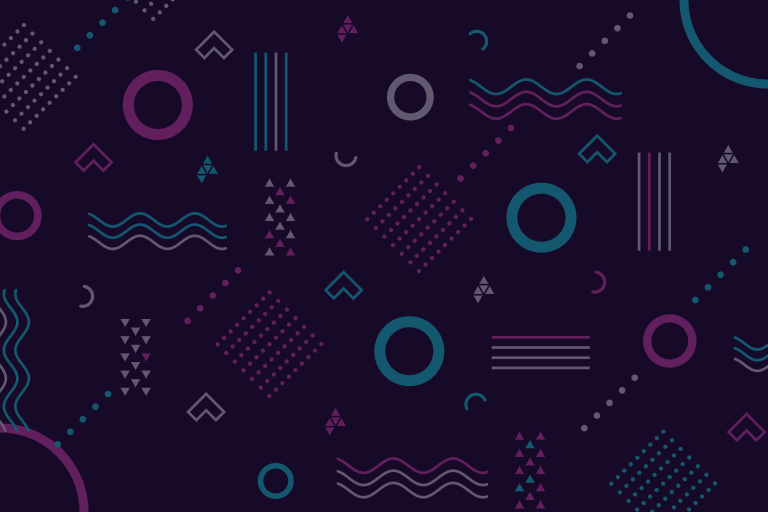
This background is drawn by a Shadertoy shader. Its source:

```glsl
// Retro party pattern: thin geometric motifs scattered over dark violet.
// Large motifs sit in the cells of a grid and small ones at its corners; gradient
// noise drifts both smoothly, so the layout is irregular but free of collisions.

const float UNITS = 512.0;              // design units per canvas height
const float CELL = 128.0;               // grid pitch
const vec2  GRID_SHIFT = vec2(42.0, 30.0);
const float DRIFT = 46.0;               // strength of the layout noise
const float STROKE = 1.35;              // half width of thin lines
const float GIANT_RADIUS = 84.0;        // rings in two canvas corners
const vec3  GROUND  = vec3(0.088, 0.040, 0.158);
const vec3  GREY    = vec3(0.385, 0.345, 0.435);
const vec3  MAGENTA = vec3(0.385, 0.122, 0.370);
const vec3  TEAL    = vec3(0.080, 0.345, 0.440);
const float TAU = 6.2831853;

float hash(vec2 c) {
    vec3 v = fract(c.xyx * 0.1031);
    v += dot(v, v.yzx + 33.33);
    return fract((v.x + v.y) * v.z);
}

vec2 heading(float turn) { return vec2(cos(TAU * turn), sin(TAU * turn)); }

float gradientNoise(vec2 p) {
    vec2 i = floor(p), f = p - i, e = vec2(0, 1);
    vec2 u = f * f * f * (f * (f * 6.0 - 15.0) + 10.0);
    return mix(mix(dot(heading(hash(i)), f), dot(heading(hash(i + e.yx)), f - e.yx), u.x),
               mix(dot(heading(hash(i + e)), f - e), dot(heading(hash(i + 1.0)), f - 1.0), u.x), u.y);
}

vec2 place(vec2 c) {
    vec2 n = c * 0.45 + 3.7;
    return c * CELL + DRIFT * vec2(gradientNoise(n), gradientNoise(n + 19.3));
}

int cycle(float x, float n) { return int(floor(mod(x + 0.5, n))); }

vec3 accent(float index) {
    int k = cycle(index, 3.0);
    return k == 0 ? GREY : k == 1 ? MAGENTA : TEAL;
}

// Distance functions
float ring(vec2 q, float outer, float width) { return abs(length(q) - outer + 0.5 * width) - 0.5 * width; }

float triangle(vec2 q, float inradius) { return max(abs(q.x) * 0.866 + q.y * 0.5, -q.y) - inradius; }

float arc(vec2 q, float r) {
    return (q.y > 0.0 ? abs(length(q) - r) : length(vec2(abs(q.x) - r, q.y))) - 1.6;
}

float chevron(vec2 q) {
    float x = abs(q.x), s = x + q.y;
    return abs(max(max(s - 14.5, -s - 2.0), x - q.y - 21.5) * 0.7071) - STROKE;
}

float triangleCluster(vec2 q) {
    float d = min(triangle(-q, 2.6), triangle(vec2(-5.9, -10.2) - q, 2.6));
    for (int k = 0; k < 3; k++) d = min(d, triangle(q - 6.8 * heading(0.25 + float(k) / 3.0), 2.6));
    return d;
}

float dotTrail(vec2 q) {
    return length(q - 12.6 * clamp(round((q.x + q.y) / 25.2), -2.0, 2.0)) - 3.3;
}

float dotDiamond(vec2 q) {
    vec2 r = vec2(q.x + q.y, q.y - q.x) * 0.7071, pitch = vec2(9.2, 12.2), reach = vec2(4, 3);
    return length(r - pitch * clamp(round(r / pitch), -reach, reach)) - 2.1;
}

// Motifs with several colours return (distance, accent shift)
vec2 lineStack(vec2 q, float h) {
    float row = clamp(round(q.y / 10.2 + 1.5), 0.0, 3.0);
    float d = max(abs(q.x) - 49.0, abs(q.y - (row - 1.5) * 10.2) - STROKE);
    return vec2(d, row == floor(h * 4.0) ? 1.0 : 0.0);
}

vec2 waves(vec2 q, float h) {
    float size = mix(0.8, 0.95, h), k = TAU / 65.0;
    q /= size;
    float y = q.y - 7.8 * cos(k * q.x + 2.0), slope = 7.8 * k * sin(k * q.x + 2.0);
    float row = clamp(round(y / 13.3), -1.0, 1.0);
    float d = length(vec2(max(abs(q.x) - 81.0, 0.0), (y - row * 13.3) / sqrt(1.0 + slope * slope)));
    return vec2(d * size - STROKE, row == sign(h - 0.5) ? 1.0 : 0.0);
}

vec2 triangleStrip(vec2 q, float h) {
    float col = clamp(round(q.x / 10.5), -1.0, 1.0), stagger = col == 0.0 ? 0.5 : 0.0;
    float row = clamp(round(q.y / 17.2 - stagger), -2.0, 2.0 - 2.0 * stagger);
    float d = triangle(q - vec2(col * 10.5, (row + stagger) * 17.2), 2.7);
    return vec2(d, hash(vec2(col, row) + 50.0 * h) < 0.22 ? 1.0 : 0.0);
}

vec2 largeMotif(vec2 q, int kind, float h, float turn) {
    if (turn < 0.42) q = q.yx;
    if (kind == 0) return vec2(ring(q, 35.0, 11.0), 0);
    if (kind == 1) return lineStack(q, h);
    if (kind == 2) { float r = 27.0 * mix(0.5, 1.0, sqrt(h)); return vec2(ring(q, r, 0.31 * r), 0); }
    if (kind == 3) return waves(q, h);
    if (kind == 4) return triangleStrip(h < 0.5 ? q : -q, h);
    return vec2(dotDiamond(q), 0);
}

float smallMotif(vec2 q, int kind, float h) {
    vec2 a = heading(h);
    return kind == 0 ? chevron(q) : kind == 1 ? triangleCluster(q)
         : kind == 2 ? arc(mat2(a.x, a.y, -a.y, a.x) * q, 10.0) : dotTrail(q);
}

void mainImage(out vec4 fragColor, in vec2 fragCoord) {
    float pixel = UNITS / iResolution.y;
    vec2 p = fragCoord * pixel + GRID_SHIFT, home = floor(p / CELL);
    vec2 lowCorner = GRID_SHIFT, highCorner = GRID_SHIFT + iResolution.xy * pixel;
    vec3 color = GROUND;

    // Giant corner rings
    color = mix(color, MAGENTA, clamp(0.5 - ring(p - lowCorner, GIANT_RADIUS + 4.5, 9.0) / pixel, 0.0, 1.0));
    color = mix(color, TEAL, clamp(0.5 - ring(p - highCorner, GIANT_RADIUS + 4.5, 9.0) / pixel, 0.0, 1.0));

    // Scattered motifs, kept clear of the giant rings
    for (int k = 0; k < 9; k++) {
        vec2 c = home + vec2(k % 3 - 1, k / 3 - 1);
        float h = hash(c + 71.0), turn = hash(c + 137.0), halfRow = floor(c.y * 0.5 + 0.01);

        vec2 at = place(c + 0.5);
        vec2 m = largeMotif(p - at, cycle(c.x + 3.0 * c.y - 4.0 * halfRow, 6.0), h, turn);
        float gap = min(distance(at, lowCorner), distance(at, highCorner));
        if (gap > GIANT_RADIUS + 66.0)
            color = mix(color, accent(c.x + 2.0 * c.y + m.y), clamp(0.5 - m.x / pixel, 0.0, 1.0));

        at = place(c) + 16.0 * (vec2(turn, h) - 0.5);
        float d = smallMotif(p - at, cycle(c.x + 2.0 * c.y + halfRow, 4.0), h);
        gap = min(distance(at, lowCorner), distance(at, highCorner));
        if (abs(gap - GIANT_RADIUS) > 34.0)
            color = mix(color, accent(c.x + c.y), clamp(0.5 - d / pixel, 0.0, 1.0));
    }
    fragColor = vec4(color, 1.0);
}
```
